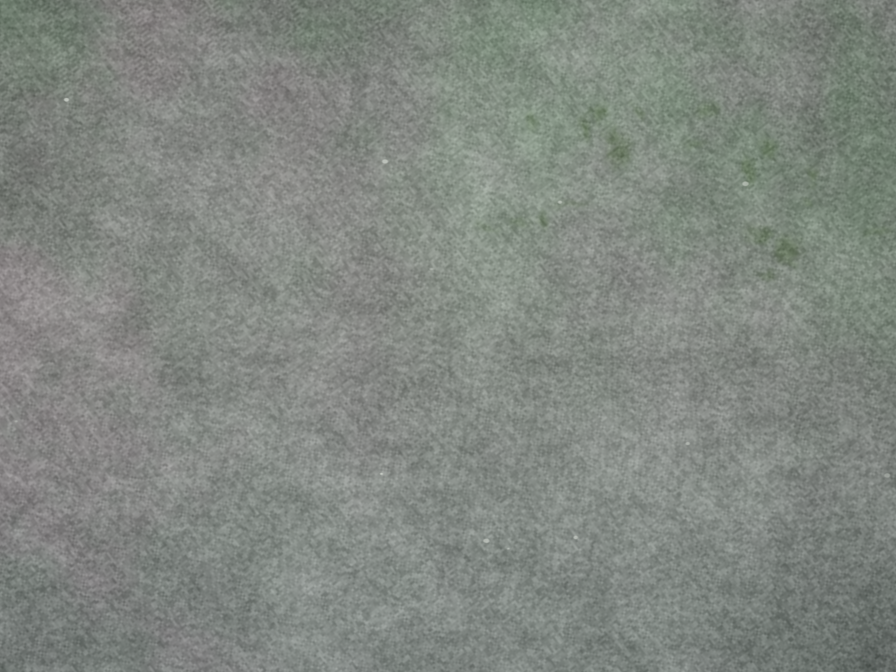
Reproduce this texture procedurally as a WebGL 1 fragment shader.

```glsl
precision highp float;
// Worn grey-green felt: a softly lit sheet with cloudy stains and a fine fibre grain.
// Layered value noise gives stains and grain; hashed loops scatter moss and pale flecks.

uniform vec2 u_resolution;

const vec3 FELT_COLOR = vec3(0.535, 0.546, 0.531);
const vec3 GREEN_TINT = vec3(-0.040, 0.008, -0.036);
const vec3 PINK_TINT = vec3(0.036, 0.004, 0.024);
const vec3 COOL_TINT = vec3(-0.010, 0.0, 0.004);
const vec3 MOSS_COLOR = vec3(0.33, 0.41, 0.28);
const vec3 FLECK_COLOR = vec3(0.80, 0.82, 0.79);
const vec2 LIGHT_CENTER = vec2(0.68, 0.54);
const float LIGHT_GAIN = 0.031;
const float LIGHT_FALLOFF = 0.235;
const float CLOUD_CONTRAST = 0.12;
const float MOTTLE_CONTRAST = 0.11;
const float FIBRE_CONTRAST = 0.085;
const float GRAIN_CONTRAST = 0.115;
const int MOSS_COUNT = 22;
const int FLECK_COUNT = 12;

float hash(vec2 p) {
  return fract(sin(dot(p, vec2(127.1, 311.7))) * 43758.5453);
}

vec2 hash2(float n) {
  return vec2(hash(vec2(n, 3.7)), hash(vec2(n, 19.3)));
}

float noise(vec2 p) {
  vec2 cell = floor(p);
  vec2 f = fract(p);
  f = f * f * (3.0 - 2.0 * f);
  float low = mix(hash(cell), hash(cell + vec2(1.0, 0.0)), f.x);
  float high = mix(hash(cell + vec2(0.0, 1.0)), hash(cell + vec2(1.0)), f.x);
  return mix(low, high, f.y);
}

float fbm(vec2 p) {
  float sum = 0.0;
  float weight = 0.5;
  for (int i = 0; i < 4; i++) {
    sum += weight * noise(p);
    p = mat2(1.6, 1.2, -1.2, 1.6) * p + 7.3;
    weight *= 0.5;
  }
  return sum / 0.9375;
}

// Brightness of the fibres: short slanting strands over a finer, turned speckle.
float fibreGrain(vec2 p) {
  vec2 bend = 0.012 * vec2(noise(p * 40.0), noise(p * 40.0 + 31.0));
  vec2 slant = mat2(0.94, 0.34, -0.34, 0.94) * (p + bend);
  float strands = noise(slant * vec2(130.0, 190.0)) - 0.5;
  float speckle = noise(mat2(0.8, -0.6, 0.6, 0.8) * p * 290.0 + 57.0) - 0.5;
  return FIBRE_CONTRAST * strands + GRAIN_CONTRAST * speckle;
}

// Ragged moss spots gathered in the upper right.
float mossCover(vec2 p) {
  float cover = 0.0;
  vec2 ragged = 0.030 * (vec2(fbm(p * 45.0), fbm(p * 45.0 + 13.0)) - 0.5);
  for (int i = 0; i < MOSS_COUNT; i++) {
    vec2 place = hash2(float(i) + 1.0);
    vec2 shape = hash2(float(i) + 41.0);
    vec2 center = vec2(mix(0.62, 1.32, place.x), mix(0.55, 0.99, place.y));
    vec2 radius = mix(vec2(0.010), vec2(0.032, 0.024), shape * shape);
    float d = length((p + ragged - center) / radius);
    cover = max(cover, (1.0 - smoothstep(0.0, 1.4, d)) * mix(0.25, 0.6, shape.y));
  }
  return cover;
}

// Tiny pale flecks scattered over the whole sheet.
float fleckCover(vec2 p, float aspect) {
  float cover = 0.0;
  float edge = 1.0 / u_resolution.y;
  for (int i = 0; i < FLECK_COUNT; i++) {
    vec2 center = hash2(float(i) + 83.0) * vec2(aspect, 1.0);
    vec2 shape = hash2(float(i) + 127.0);
    float radius = mix(0.0014, 0.0042, shape.x * shape.x);
    float d = length((p - center) * vec2(0.8, 1.1)) - radius;
    cover = max(cover, (1.0 - smoothstep(-edge, edge, d)) * mix(0.4, 0.95, shape.y));
  }
  return cover;
}

void main() {
  vec2 p = gl_FragCoord.xy / u_resolution.y;
  float aspect = u_resolution.x / u_resolution.y;
  vec2 uv = vec2(p.x / aspect, p.y);

  // Soft light that fades toward the corners
  vec2 away = (p - LIGHT_CENTER) * vec2(0.8, 1.0);
  vec3 color = FELT_COLOR + LIGHT_GAIN - LIGHT_FALLOFF * dot(away, away);

  // Cloudy wear and smaller mottling
  float cloud = fbm(p * 4.0 + 2.0);
  color += CLOUD_CONTRAST * (cloud - 0.5);
  color += MOTTLE_CONTRAST * (fbm(p * 24.0 + 9.0) - 0.5);

  // Stains: green above, pink to the left and centre, cool below
  float stain = mix(fbm(p * 4.0 + 23.0), fbm(p * 15.0 + 37.0), 0.4);
  float greenArea = smoothstep(0.3, 1.05, uv.y + 0.35 * (uv.x - 0.5));
  float pinkArea = 1.0 - smoothstep(0.05, 0.65, uv.x);
  color += GREEN_TINT * (0.2 + greenArea) * smoothstep(0.25, 0.7, stain);
  color += PINK_TINT * pinkArea * smoothstep(0.46, 0.75, fbm(p * 7.0 + 51.0));
  color += COOL_TINT * (1.0 - smoothstep(0.0, 0.6, uv.y));

  color = mix(color, MOSS_COLOR, mossCover(p));
  color += fibreGrain(p);
  color = mix(color, FLECK_COLOR, fleckCover(p, aspect));
  gl_FragColor = vec4(clamp(color, 0.0, 1.0), 1.0);
}
```
